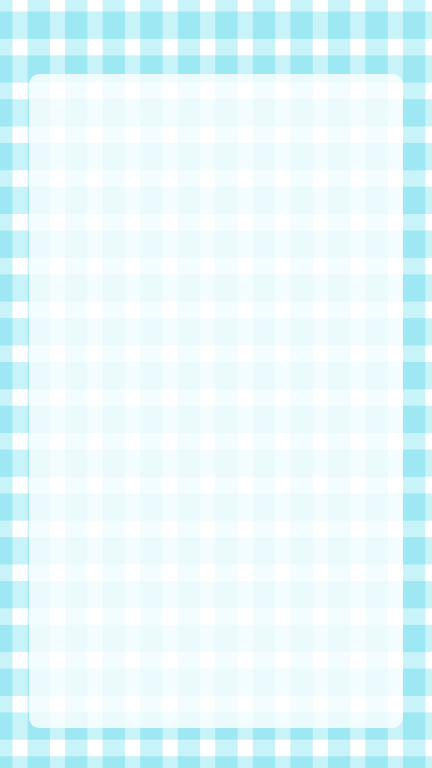
Write a WebGL 1 fragment shader that draws this pattern.

```glsl
precision highp float;
// Aqua gingham cloth with a translucent white rounded panel.
uniform vec2 u_resolution;

const vec3 WHITE = vec3(1.0);
const vec3 PALE_AQUA = vec3(0.784, 0.953, 0.976);
const vec3 AQUA = vec3(0.62, 0.91, 0.953);

// Lengths are in canvas widths, measured from the lower left.
const vec2 WEAVE_PERIOD = vec2(0.0869, 0.1014);
const vec2 GAP_START = vec2(0.0287, 0.0273);
const vec2 GAP_WIDTH = vec2(0.0352, 0.0382);
const vec2 PANEL_CENTER = vec2(0.5, 0.8495);
const vec2 PANEL_HALF_SIZE = vec2(0.4329, 0.7569);
const float PANEL_RADIUS = 0.025;
const float PANEL_OPACITY = 0.79;

// Smooth coverage of a shape from its signed distance.
float coverage(float dist, float pixel) {
  return clamp(0.5 - dist / pixel, 0.0, 1.0);
}

// Coverage of the dyed bands that lie between repeated gaps.
float dyedBand(float pos, float start, float gap, float period, float pixel) {
  float fromGapCenter = pos - start - 0.5 * gap;
  float offset = abs(mod(fromGapCenter + 0.5 * period, period) - 0.5 * period);
  return coverage(0.5 * gap - offset, pixel);
}

// Crossing bands give full aqua, single bands give pale aqua.
vec3 gingham(vec2 p, float pixel) {
  float column = dyedBand(p.x, GAP_START.x, GAP_WIDTH.x, WEAVE_PERIOD.x, pixel);
  float row = dyedBand(p.y, GAP_START.y, GAP_WIDTH.y, WEAVE_PERIOD.y, pixel);
  vec3 columnColor = mix(WHITE, PALE_AQUA, column);
  vec3 crossColor = mix(PALE_AQUA, AQUA, column);
  return mix(columnColor, crossColor, row);
}

float roundedBox(vec2 p, vec2 halfSize, float radius) {
  vec2 d = abs(p) - halfSize + radius;
  return length(max(d, 0.0)) + min(max(d.x, d.y), 0.0) - radius;
}

void main() {
  float pixel = 1.0 / u_resolution.x;
  vec2 p = gl_FragCoord.xy * pixel;
  vec3 color = gingham(p, pixel);

  // Veil the cloth under the panel.
  float panelDist = roundedBox(p - PANEL_CENTER, PANEL_HALF_SIZE, PANEL_RADIUS);
  color = mix(color, WHITE, PANEL_OPACITY * coverage(panelDist, pixel));

  gl_FragColor = vec4(color, 1.0);
}
```
